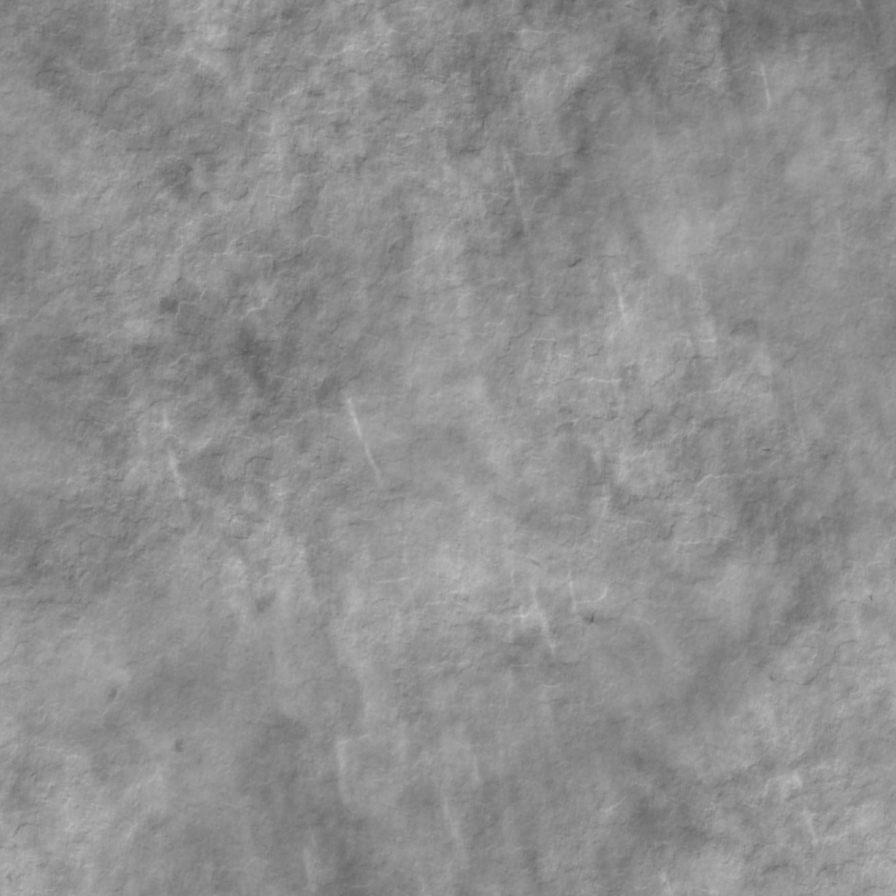
A WebGL 2 fragment shader for this texture:

```glsl
#version 300 es
precision highp float;
// Weathered grey concrete: soft clouds and mottling under a finely embossed
// skin of flakes, crossed by steep pale scrapes and dotted with dark pits.
// Built from layered value noise, with looped segments for scrapes and pits.

uniform vec2 u_resolution;
out vec4 fragColor;

float hash(vec2 p) {
    return fract(sin(dot(p, vec2(127.1, 311.7))) * 43758.5453);
}

vec2 hash2(float n) {
    return vec2(hash(vec2(n, 3.7)), hash(vec2(n, 9.2)));
}

float noise(vec2 p) {
    vec2 cell = floor(p), f = fract(p);
    f = f * f * (3.0 - 2.0 * f);
    return mix(mix(hash(cell), hash(cell + vec2(1, 0)), f.x),
               mix(hash(cell + vec2(0, 1)), hash(cell + vec2(1, 1)), f.x), f.y);
}

float fbm(vec2 p) {
    float sum = 0.0, amplitude = 0.5;
    for (int i = 0; i < 5; i++) {
        sum += amplitude * noise(p);
        p = mat2(1.6, 1.2, -1.2, 1.6) * p + 17.3;
        amplitude *= 0.5;
    }
    return sum;
}

// Surface height: rough skin plus small flakes with soft rims
float height(vec2 p) {
    float rough = fbm(p * vec2(58.0, 50.0));
    float flakes = fbm(p * vec2(38.0, 44.0) + 40.0);
    return rough + 0.22 * smoothstep(0.42, 0.56, flakes);
}

// Distance to a segment in x, position along it from 0 to 1 in y
vec2 segment(vec2 p, vec2 a, vec2 b) {
    vec2 ab = b - a;
    float t = clamp(dot(p - a, ab) / dot(ab, ab), 0.0, 1.0);
    return vec2(length(p - a - ab * t), t);
}

// Pale broken scrapes running steeply down to the right
float scrapes(vec2 p) {
    float sum = 0.0;
    float wear = smoothstep(0.3, 0.65, fbm(p * vec2(85.0, 45.0) + 8.0));
    p += 0.009 * (vec2(fbm(p * 40.0), fbm(p * 40.0 + 9.0)) - 0.48);
    for (float i = 0.0; i < 40.0; i++) {
        vec2 shape = hash2(i + 60.0);
        vec2 start = hash2(i) * vec2(1.1, 1.2);
        start.x = mix(start.x, sqrt(start.x), 0.7);
        float len = mix(0.05, 0.21, shape.x * shape.x);
        vec2 end = start + len * vec2(mix(0.08, 0.36, shape.y), -1.0);
        vec2 s = segment(p, start, end);
        float width = mix(0.002, 0.006, hash(vec2(i, 21.0)));
        float fade = smoothstep(0.0, 0.15, s.y) * smoothstep(1.0, 0.5, s.y);
        sum += exp(-s.x * s.x / (width * width)) * fade * mix(0.4, 1.0, shape.y);
    }
    return min(sum, 1.2) * wear;
}

// Small ragged dark pits, a few of them larger and fainter
float pits(vec2 p) {
    float sum = 0.0;
    p += 0.03 * (vec2(fbm(p * 55.0), fbm(p * 55.0 + 31.0)) - 0.48);
    for (float i = 0.0; i < 16.0; i++) {
        vec2 shape = hash2(i + 200.0);
        float radius = mix(0.003, 0.013, shape.x * shape.x);
        vec2 d = (p - hash2(i + 130.0)) * vec2(1.0, mix(0.6, 1.4, shape.y));
        sum += smoothstep(radius * 1.6, radius * 0.2, length(d)) * mix(1.0, 0.5, shape.x);
    }
    return min(sum, 1.0);
}

void main() {
    vec2 p = gl_FragCoord.xy / u_resolution.y;
    float grey = 0.543 - 0.03 * (p.y - 0.5);

    // Clouds, then blotches and small stains that gather in patches
    vec2 warp = vec2(fbm(p * 5.0 + 3.0), fbm(p * 5.0 + 12.0)) - 0.48;
    float roughness = mix(0.65, 1.25, smoothstep(0.3, 0.65, fbm(p * 4.0 + 90.0)));
    grey += 0.25 * (fbm(p * vec2(3.4, 2.8) + warp * 0.8 + 5.0) - 0.485);
    grey += 0.18 * (fbm(p * vec2(14.0, 13.0) + warp * 2.5 + 70.0) - 0.485);
    grey += 0.14 * roughness * (fbm(p * vec2(44.0, 38.0) + warp * 5.0 + 33.0) - 0.485);

    // Relief lit from the upper left, stronger in the rough areas
    float slope = height(p) - height(p + vec2(-0.0016, 0.0024));
    grey += 0.26 * roughness * clamp(slope, -0.3, 0.35);

    // Faint wiping marks stretched along the scrape direction
    vec2 along = vec2(p.x + 0.2 * p.y, p.y);
    float wipe = fbm(along * vec2(60.0, 11.0) + 25.0) - 0.485;
    grey += 0.11 * wipe * smoothstep(0.35, 0.6, fbm(p * 3.0 + 50.0));

    // One long worn band down the middle
    vec2 band = segment(p + warp * 0.03, vec2(0.48, 0.9), vec2(0.61, 0.17));
    float patchy = smoothstep(0.25, 0.65, fbm(p * 32.0 + 15.0));
    grey += 0.06 * exp(-band.x * band.x / 0.00018) * patchy;

    grey += 0.1 * scrapes(p);
    grey -= 0.13 * pits(p);

    // Fine grain
    grey += 0.025 * (noise(p * 330.0) - 0.5);
    fragColor = vec4(vec3(clamp(grey, 0.0, 1.0)), 1.0);
}
```
